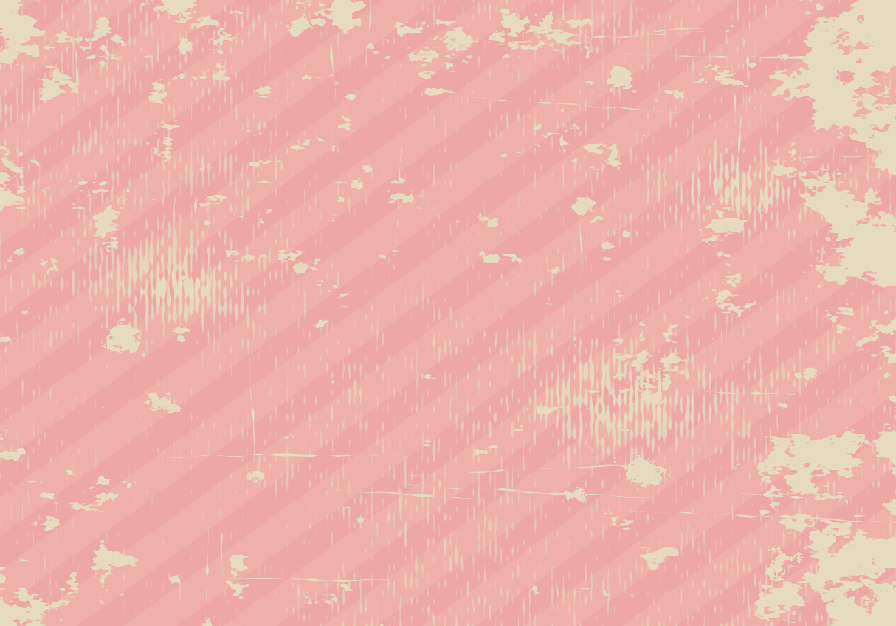
A Shadertoy shader for this background:

```glsl
// Worn paper: soft pink diagonal stripes under a cream layer of wear.
// The wear joins crumbly border noise, woven rub marks, broken scratches and
// ragged splats, all in units of the canvas height.

const vec3 PINK_DARK  = vec3(0.930, 0.655, 0.646);
const vec3 PINK_LIGHT = vec3(0.935, 0.690, 0.661);
const vec3 CREAM      = vec3(0.900, 0.860, 0.750);

const float STRIPE_ANGLE  = 0.63;
const float STRIPE_PERIOD = 0.094;
const float STRIPE_DUTY   = 0.54;
const float GRAIN_SCALE   = 15.0;
const float GRAIN_CUT     = 0.735;
const float THREAD_PERIOD = 0.009;
const float WEAVE_OPACITY = 0.62;
const int   SCRATCHES     = 30;
const int   SPLATS        = 44;

// Rub marks: centre as a share of the canvas, then radii in canvas heights
const vec4 RUBS[3] = vec4[3](
    vec4(0.20, 0.545, 0.130, 0.060),
    vec4(0.83, 0.700, 0.140, 0.060),
    vec4(0.70, 0.365, 0.170, 0.080));

float hash(vec2 p) {
    return fract(sin(dot(p, vec2(127.1, 311.7))) * 43758.5453);
}

float noise(vec2 p) {
    vec2 i = floor(p), f = fract(p);
    f = f * f * (3.0 - 2.0 * f);
    return mix(mix(hash(i), hash(i + vec2(1, 0)), f.x),
               mix(hash(i + vec2(0, 1)), hash(i + vec2(1, 1)), f.x), f.y);
}

// Rough octaves: the high gain keeps the edges crumbly
float crumble(vec2 p) {
    float sum = 0.0, total = 0.0, weight = 1.0;
    for (int i = 0; i < 5; i++) {
        sum += weight * noise(p);
        total += weight;
        weight *= 0.75;
        p = p * 2.03 + 17.3;
    }
    return sum / total;
}

float stripes(vec2 p, float px) {
    float across = dot(p, vec2(-sin(STRIPE_ANGLE), cos(STRIPE_ANGLE)));
    float d = abs(fract(across / STRIPE_PERIOD) - 0.5) - 0.5 * STRIPE_DUTY;
    return 1.0 - smoothstep(-px, px, d * STRIPE_PERIOD);
}

// Flakes thicken towards the sides and fill the corners
float borderWear(vec2 p, vec2 uv) {
    vec2 q = abs(uv * 2.0 - 1.0);
    float wear = 0.19 * pow(q.x, 3.8) + 0.08 * pow(q.y, 4.0)
               + 0.20 * pow(q.x * q.y, 5.0)
               + 0.13 * (noise(p * 4.0 + 3.7) - 0.5);
    float grain = crumble(p * vec2(0.75, 1.15) * GRAIN_SCALE);
    return smoothstep(-0.018, 0.018, grain - GRAIN_CUT + wear);
}

// Fine vertical threads, strongest inside the rub marks
float weave(vec2 p, float aspect) {
    float rub = 0.0;
    for (int i = 0; i < 3; i++) {
        vec2 d = (p - RUBS[i].xy * vec2(aspect, 1.0)) / RUBS[i].zw;
        rub += exp(-dot(d, d));
    }
    float thread = 0.5 + 0.5 * cos(6.2832 * p.x / THREAD_PERIOD);
    float fibre = 0.65 * noise(p * vec2(170.0, 75.0)) + 0.35 * thread;
    float cut = 0.96 - 0.24 * noise(p * 3.0 + 8.1) - 0.36 * rub
              - 0.20 * (noise(p * 22.0) - 0.5);
    float opacity = mix(WEAVE_OPACITY, 1.0, min(rub, 1.0));
    return opacity * smoothstep(cut - 0.13, cut + 0.13, fibre);
}

// Thin, nearly level or upright lines with gaps and swellings
float scratches(vec2 p, float aspect, float px) {
    float mask = 0.0;
    for (int i = 0; i < SCRATCHES; i++) {
        float id = float(i);
        vec2 centre = vec2(hash(vec2(id, 1.0)) * aspect, hash(vec2(id, 2.0)));
        vec2 d = p - centre;
        bool upright = hash(vec2(id, 3.0)) < 0.45;
        if (upright) d = d.yx;
        float reach = mix(0.04, upright ? 0.13 : 0.26, hash(vec2(id, 4.0)));
        d.y += d.x * 0.14 * (hash(vec2(id, 5.0)) - 0.5)
             + 0.004 * (noise(vec2(d.x * 25.0, id)) - 0.5);
        float swell = noise(vec2(d.x * 70.0, id * 7.0));
        float width = 0.0045 * (swell - 0.32) * (1.0 - abs(d.x) / reach);
        float line = 1.0 - smoothstep(-0.6 * px, 0.6 * px, abs(d.y) - width);
        mask = max(mask, line * step(abs(d.x), reach));
    }
    return mask;
}

// Ragged spots, mostly small with a few large ones
float splats(vec2 p, float aspect, float px) {
    float rough = crumble(p * 38.0 + 5.0) - 0.5;
    float d = 1.0;
    for (int i = 0; i < SPLATS; i++) {
        float id = float(i);
        vec2 centre = vec2(hash(vec2(id, 11.0)) * aspect, hash(vec2(id, 12.0)));
        float radius = 0.004 + 0.026 * pow(hash(vec2(id, 13.0)), 5.0);
        float dist = length((p - centre) * vec2(0.8, 1.1));
        d = min(d, dist - radius * (1.0 + 4.5 * rough));
    }
    return 1.0 - smoothstep(-px, px, d);
}

void mainImage(out vec4 fragColor, in vec2 fragCoord) {
    float px = 1.0 / iResolution.y, aspect = iResolution.x * px;
    vec2 p = fragCoord * px, uv = fragCoord / iResolution.xy;

    vec3 paper = mix(PINK_DARK, PINK_LIGHT, stripes(p, px));
    float wear = max(borderWear(p, uv), weave(p, aspect));
    wear = max(wear, max(scratches(p, aspect, px), splats(p, aspect, px)));
    fragColor = vec4(mix(paper, CREAM, wear), 1.0);
}
```
